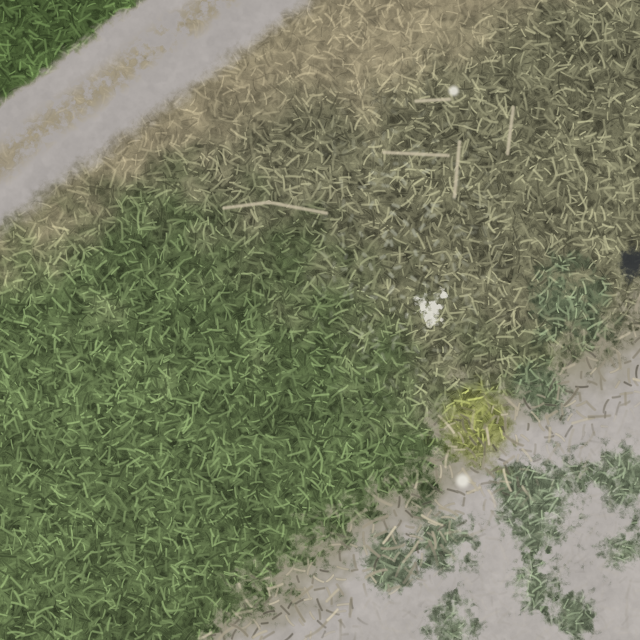
This texture is drawn by a WebGL 1 fragment shader. Its source:

```glsl
precision highp float;
// Aerial view of a meadow between a diagonal gravel track and a littered sandy clearing.
uniform vec2 u_resolution;

const float SLOPE = 0.74; // shared tilt of track and sand edge
const float TRACK_LOW = 0.648;
const float TRACK_HIGH = 0.835;
const float TRACK_MID = 0.752;
const float SAND_EDGE = -0.205;
const float BLADE_CELL = 0.0135;
const vec3 LUSH = vec3(0.405, 0.475, 0.31);
const vec3 OLIVE = vec3(0.505, 0.50, 0.395);
const vec3 HEDGE = vec3(0.33, 0.41, 0.24);
const vec3 DRY = vec3(0.635, 0.59, 0.48);
const vec3 GRAVEL = vec3(0.675, 0.655, 0.64);
const vec3 LITTER = vec3(0.58, 0.56, 0.49);
const vec3 SAND = vec3(0.695, 0.675, 0.655);
const vec3 TUFT = vec3(0.46, 0.52, 0.40);
const vec3 BUSH = vec3(0.60, 0.62, 0.35);
const vec3 STRAW = vec3(0.80, 0.76, 0.66);
const vec3 PALE = vec3(0.70, 0.71, 0.64);
const vec3 CHALK = vec3(0.90, 0.89, 0.85);
const vec3 DARK = vec3(0.20, 0.21, 0.22);

float hash(vec2 p) {
  vec3 q = fract(p.xyx * vec3(0.1031, 0.1030, 0.0973));
  q += dot(q, q.yzx + 33.33);
  return fract((q.x + q.y) * q.z);
}
vec2 hash2(vec2 p) { return vec2(hash(p + 17.3), hash(p + 71.9)); }

// Smooth cellular noise: random cell values blended by distance
float cellNoise(vec2 p) {
  vec2 id = floor(p), f = fract(p), acc = vec2(0.0);
  for (int j = -1; j <= 1; j++) for (int i = -1; i <= 1; i++) {
    vec2 o = vec2(float(i), float(j)), r = o + hash2(id + o) - f;
    acc += exp(-6.0 * dot(r, r)) * vec2(hash(id + o + 5.0), 1.0);
  }
  return acc.x / acc.y;
}
// Octaves of cellular noise, centred on zero
float layered(vec2 p) {
  float sum = 0.0, amp = 0.53;
  for (int k = 0; k < 4; k++) {
    sum += amp * (cellNoise(p) - 0.5);
    p = mat2(1.6, 1.2, -1.2, 1.6) * p + 9.7;
    amp *= 0.5;
  }
  return sum;
}

// Scattered curved strokes: x = coverage, y = tone of the topmost one
vec2 strokes(vec2 p, float cell, vec2 size, float keep, float seed) {
  p = p / cell + seed;
  vec2 id = floor(p), f = fract(p), result = vec2(0.0, 0.5);
  for (int j = -1; j <= 1; j++) for (int i = -1; i <= 1; i++) {
    vec2 o = vec2(float(i), float(j)), c = id + o + seed;
    vec2 r = f - o - 0.2 - 0.6 * hash2(c);
    float a = 6.2832 * hash(c + 3.1);
    r = mat2(cos(a), -sin(a), sin(a), cos(a)) * r;
    r.y += (hash(c + 8.2) - 0.5) * 0.6 * r.x * r.x;
    r.x = max(abs(r.x) - size.x * (0.4 + 0.6 * hash(c + 4.4)), 0.0);
    float cover = 1.0 - smoothstep(0.2, 1.8, length(r) / size.y);
    cover *= step(hash(c + 6.6), keep);
    result = mix(result, vec2(1.0, hash(c + 2.7)), cover);
  }
  return result;
}

float stick(vec2 p, vec2 a, vec2 b) {
  vec2 d = b - a, r = p - a;
  float dist = length(r - d * clamp(dot(r, d) / dot(d, d), 0.0, 1.0));
  return 1.0 - smoothstep(0.0005, 0.0048, dist);
}
float blob(vec2 p, float x, float y, float radius, float ragged) {
  return 1.0 - smoothstep(0.4, 1.3, length(p - vec2(x, y)) / radius + ragged);
}

void main() {
  vec2 p = gl_FragCoord.xy / u_resolution;
  float broad = layered(p * 7.0), mid = layered(p * 22.0 + 4.0), grain = layered(p * 95.0);
  float across = p.y - SLOPE * p.x, rag = mid * 1.6 + grain * 1.2;

  // Region masks
  float lane = across + mid * 0.025 + grain * 0.02;
  float hedge = smoothstep(-0.01, 0.014, lane - TRACK_HIGH);
  float track = smoothstep(-0.03, 0.015, lane - TRACK_LOW) * (1.0 - hedge);
  float strip = (1.0 - smoothstep(0.005, 0.045, abs(lane - TRACK_MID))) * smoothstep(-0.3, 0.2, mid + grain);
  float verge = smoothstep(-0.14, 0.05, across - 0.63 + 0.25 * p.x + broad * 0.14 + mid * 0.08);
  float depth = SAND_EDGE - across + broad * 0.12 + mid * 0.12;
  float sand = smoothstep(-0.04, 0.05, depth + grain * 0.12);
  float olive = smoothstep(0.55, 0.88, p.y + 0.44 * p.x + broad * 0.3 + mid * 0.15);

  // Green islands on the sand
  float tuft = blob(p, 0.835, 0.22, 0.07, rag) + blob(p, 0.7, 0.16, 0.046, rag)
    + blob(p, 0.6, 0.12, 0.046, rag) + blob(p, 0.98, 0.26, 0.05, rag)
    + blob(p, 0.83, 0.09, 0.038, rag) + blob(p, 0.71, 0.02, 0.036, rag)
    + blob(p, 0.845, 0.39, 0.04, rag) + blob(p, 0.89, 0.52, 0.06, rag)
    + blob(p, 0.89, 0.035, 0.032, rag) + blob(p, 0.98, 0.14, 0.034, rag);
  tuft = min(tuft, 1.0) * 0.85;
  float bush = blob(p, 0.742, 0.333, 0.062, rag * 0.6) * 0.9;

  // Ground colours
  vec3 col = mix(mix(LUSH, OLIVE, olive), DRY, verge * 0.85);
  col = mix(col, HEDGE, hedge) * (1.0 + broad * 0.12 + mid * 0.28);
  col = mix(col, mix(GRAVEL, DRY * 0.96, strip * 0.8) * (1.0 + (mid + grain) * 0.07), track);
  vec3 clearing = mix(LITTER, SAND, smoothstep(0.01, 0.13, depth));
  col = mix(col, clearing * (1.0 + (mid + grain) * 0.09), sand);
  col = mix(col, TUFT * (1.0 + mid * 0.25), tuft);
  col = mix(col, BUSH, bush);

  // Grass blades with dark gaps beneath
  float growth = max((1.0 - track) * (1.0 - sand), max(max(tuft, bush), strip * track * 0.35));
  growth *= 1.0 - 0.5 * verge * (1.0 - hedge);
  vec3 turf = col;
  col *= 1.0 - growth * (0.22 - grain * 0.8);
  for (int k = 0; k < 4; k++) {
    float n = float(k);
    vec2 blade = strokes(p, BLADE_CELL * (1.0 + 0.17 * n), vec2(0.7, 0.1), 0.8, 13.0 * n + 2.0);
    vec3 tint = turf * mix(0.58, 1.45, blade.y) + 0.03 * blade.y;
    col = mix(col, tint, blade.x * growth * 0.75);
  }

  // Straw litter and pale leaves
  float rim = smoothstep(-0.05, 0.03, depth) * (1.0 - 0.9 * smoothstep(0.08, 0.2, depth));
  vec2 twig = strokes(p, 0.017, vec2(0.6, 0.11), 0.8, 67.0);
  col = mix(col, STRAW * mix(0.4, 1.0, twig.y), twig.x * rim * 0.7);
  vec2 straw = strokes(p, 0.03, vec2(0.7, 0.075), 0.6, 41.0);
  col = mix(col, STRAW * mix(0.6, 1.06, straw.y), straw.x * rim * 0.85);
  vec2 spread = (p - vec2(0.63, 0.61)) / vec2(0.12, 0.2);
  vec2 leaf = strokes(p, 0.016, vec2(0.3, 0.17), 0.4, 89.0);
  col = mix(col, PALE, leaf.x * exp(-dot(spread, spread)) * 0.6);

  // Larger sticks, stones and a dark object
  vec2 knee = vec2(0.42, 0.684);
  float wood = stick(p, vec2(0.35, 0.675), knee) + stick(p, knee, vec2(0.51, 0.667))
    + stick(p, vec2(0.65, 0.842), vec2(0.702, 0.845)) + stick(p, vec2(0.802, 0.832), vec2(0.793, 0.76))
    + stick(p, vec2(0.718, 0.778), vec2(0.71, 0.693)) + stick(p, vec2(0.6, 0.762), vec2(0.7, 0.757));
  col = mix(col, STRAW, min(wood, 1.0) * 0.8);
  float stone = blob(p, 0.709, 0.858, 0.009, 0.0) + blob(p, 0.723, 0.249, 0.012, 0.0)
    + blob(p, 0.672, 0.51, 0.022, rag * 2.0);
  col = mix(col, CHALK, min(stone, 1.0) * 0.9);
  col = mix(col, DARK, 0.9 * blob(p, 0.988, 0.585, 0.024, rag));
  gl_FragColor = vec4(clamp(col, 0.0, 1.0), 1.0);
}
```
